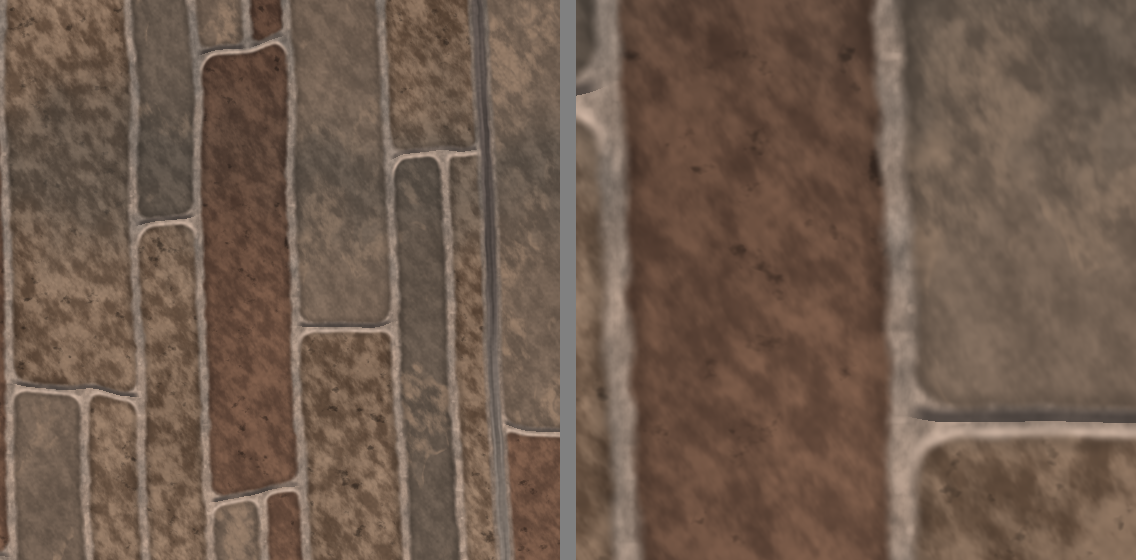
Left, the full canvas; right, a detail of the centre.
Write a Shadertoy shader that draws this texture.

```glsl
// Tall, weathered stone slabs in uneven columns with pale raised mortar joints.

const float ROW_HEIGHT = 0.8;
const float CORNER = 0.034;
const float JOINT = 0.0075;

const vec3 TAUPE = vec3(0.445, 0.375, 0.32);
const vec3 SLATE = vec3(0.32, 0.29, 0.26);
const vec3 UMBER = vec3(0.32, 0.245, 0.19);
const vec3 TAN = vec3(0.61, 0.505, 0.42);
const vec3 RUST_DARK = vec3(0.29, 0.21, 0.17);
const vec3 RUST = vec3(0.53, 0.395, 0.315);
const vec3 MORTAR_COOL = vec3(0.51, 0.465, 0.43);
const vec3 MORTAR_WARM = vec3(0.66, 0.57, 0.505);
const vec3 HIGHLIGHT = vec3(0.80, 0.70, 0.63);
const vec3 SHADOW = vec3(0.27, 0.24, 0.225);

float hash(vec2 p) {
    return fract(sin(dot(p, vec2(127.1, 311.7))) * 43758.5453);
}

float noise(vec2 p) {
    vec2 i = floor(p), f = fract(p);
    f = f * f * (3.0 - 2.0 * f);
    return mix(mix(hash(i), hash(i + vec2(1, 0)), f.x),
               mix(hash(i + vec2(0, 1)), hash(i + vec2(1, 1)), f.x), f.y);
}

float fbm(vec2 p) {
    float sum = 0.0, amp = 0.5;
    for (int k = 0; k < 4; k++) {
        sum += amp * noise(p);
        p = mat2(1.6, 1.2, -1.2, 1.6) * p + 7.3;
        amp *= 0.55;
    }
    return sum / 1.01;
}

float roundBox(vec2 p, vec2 halfSize, float r) {
    vec2 q = abs(p) - halfSize + r;
    return length(max(q, 0.0)) + min(max(q.x, q.y), 0.0) - r;
}

// Left edge of a column; the first column is the widest.
float columnEdge(float i) {
    return 0.175 * i + 0.07 / (1.0 + 6.0 * (i - 1.0) * (i - 1.0));
}

// 1 when a stone's kind equals k
float isKind(float kind, float k) {
    return step(abs(kind - k), 0.5);
}

vec3 stoneColor(vec2 p, float kind, float seed) {
    vec2 s = p + seed * 3.7;
    vec2 slanted = vec2(s.x + 0.35 * s.y, s.y);
    float mottle = smoothstep(0.24, 0.76, fbm(slanted * vec2(62.0, 44.0)));
    float cloud = fbm(s * vec2(9.0, 6.0));
    float pits = smoothstep(0.66, 0.85, fbm(s * vec2(48.0, 58.0) + 31.0));
    float rough = isKind(kind, 0.0) + isKind(kind, 4.0);
    float red = isKind(kind, 2.0);

    vec3 smoothStone = mix(TAUPE, SLATE, 0.4 * isKind(kind, 1.0));
    smoothStone *= 0.90 + 0.16 * mottle + 0.3 * (cloud - 0.45);
    vec3 roughStone = mix(UMBER, TAN, 0.14 + 0.68 * mottle + 0.6 * (cloud - 0.45));
    float redLight = 0.18 + 0.5 * mottle + 0.5 * (cloud - 0.45) + 0.42 * (0.5 - p.y);
    vec3 redStone = mix(RUST_DARK, RUST, clamp(redLight, 0.0, 1.1));
    vec3 col = mix(mix(smoothStone, roughStone, rough), redStone, red);

    // Pale mineral smears on the smooth stones
    float vein = smoothstep(0.50, 0.66, fbm(s * vec2(17.0, 11.0) + 4.0 * cloud));
    col = mix(col, TAN, 0.75 * vein * mottle * (1.0 - rough) * (1.0 - red));
    col *= 1.0 - 0.35 * pits * max(rough, red);

    // Cool, damp band across the upper part
    float h = (p.y - 0.71 + 0.25 * (cloud - 0.5)) / 0.12;
    float damp = exp(-h * h) * mix(0.62, 0.2, red);
    return mix(col, SLATE * (0.88 + 0.3 * mottle), damp);
}

void mainImage(out vec4 fragColor, in vec2 fragCoord) {
    vec2 uv = fragCoord / iResolution.xy;
    float fine = noise(uv * 120.0);

    // Lean the columns and make their edges wander
    vec2 p = uv;
    p.x += 0.05 * (uv.y - 0.5) * (0.3 + 0.8 * uv.x);
    p.x += 0.012 * (noise(uv * vec2(4.0, 6.0)) - 0.5) + 0.003 * (noise(uv * 55.0) - 0.5);

    // Column, row and optional split of the stone
    float i = -1.0;
    for (int k = 0; k < 8; k++) i += step(columnEdge(float(k)), p.x);
    float left = columnEdge(i), right = columnEdge(i + 1.0);
    float tilt = 0.3 * (hash(vec2(i, 5.0)) - 0.6);
    p.y += tilt * (p.x - 0.5 * (left + right)) + 0.018 * (noise(uv * vec2(18.0, 3.0)) - 0.5);
    float phase = fract(0.38 + 0.382 * i) * ROW_HEIGHT;
    float j = floor((p.y - phase) / ROW_HEIGHT);
    float bottom = phase + j * ROW_HEIGHT;
    float split = mod(abs(j), 2.0) * (1.0 - mod(abs(i), 2.0));
    float middle = mix(left, right, 0.57);
    float side = split * step(middle, p.x);
    if (split > 0.5) {
        if (side > 0.5) left = middle; else right = middle;
    }
    vec2 halfSize = 0.5 * vec2(right - left, ROW_HEIGHT);
    float d = roundBox(p - vec2(left, bottom) - halfSize, halfSize, min(CORNER, 0.6 * halfSize.x));
    float kind = mod(i + 3.0 * (j + side), 6.0);

    // Stone face with a soft dark rim
    vec3 col = stoneColor(uv, kind, hash(vec2(i + 0.5 * side, j)));
    col *= 1.0 - 0.15 * smoothstep(-0.022, -0.010, d);

    // Crumbly mortar, cooler near the top, brightest along its crest
    float warmth = clamp(0.9 - 0.7 * uv.y + 0.8 * (noise(uv * vec2(40.0, 25.0)) - 0.5), 0.0, 1.0);
    float crumbs = fbm(uv * vec2(95.0, 70.0));
    vec3 mortar = mix(MORTAR_COOL, MORTAR_WARM, warmth) * (0.74 + 0.5 * crumbs);
    mortar = mix(mortar, HIGHLIGHT, 0.6 * smoothstep(0.68, 0.95, fine) * warmth);
    mortar *= 0.88 + 0.12 * smoothstep(-0.009, -0.002, d);
    float width = JOINT * (0.55 + 0.9 * fbm(uv * vec2(60.0, 45.0)));
    col = mix(col, mortar, 0.95 * smoothstep(-width - 0.005, -width + 0.004, d));

    // Cross joints: broken shadow above, lit lip that bends round the corners below
    float above = p.y - bottom, below = ROW_HEIGHT - above;
    float ends = smoothstep(0.0, 0.016, min(p.x - left, right - p.x));
    float shade = (1.0 - smoothstep(0.003, 0.011, above)) * ends;
    col = mix(col, SHADOW, shade * (0.45 + 0.5 * noise(uv * 38.0)));
    float crest = (d + 0.006) / 0.0035;
    float lip = exp(-crest * crest) * (1.0 - smoothstep(0.012, 0.045, below));
    col = mix(col, HIGHLIGHT, lip * (0.6 + 0.35 * fine));

    // Long dark seam with streaks and pale lips
    float seam = abs(p.x - columnEdge(5.0));
    float streak = noise(vec2(p.x * 260.0, uv.y * 9.0));
    col = mix(col, mortar, 0.85 * (1.0 - smoothstep(0.013, 0.021, seam)));
    vec3 seamColor = mix(MORTAR_COOL * 0.9, SHADOW * 1.25, smoothstep(0.1, 0.6, uv.y));
    seamColor *= 0.8 + 0.4 * streak;
    col = mix(col, seamColor, 1.0 - smoothstep(0.006, 0.013, seam));

    // Surface grain
    col *= 0.95 + 0.10 * noise(uv * 210.0);
    fragColor = vec4(col, 1.0);
}
```
